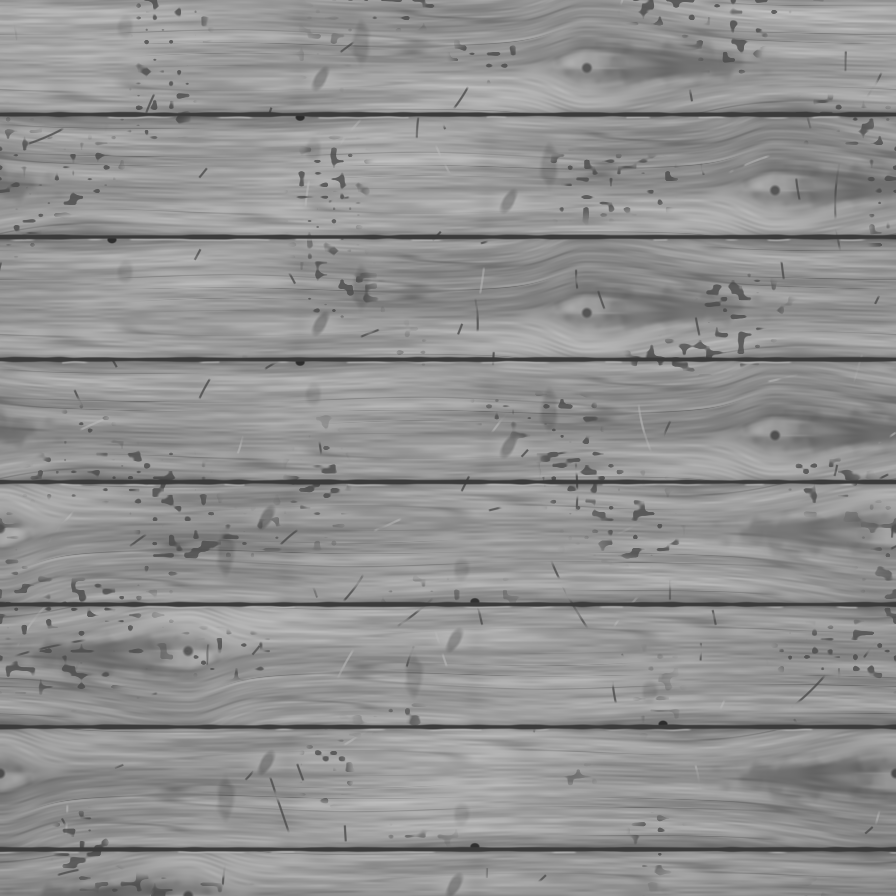
Reproduce this texture procedurally as a WebGL 1 fragment shader.

```glsl
precision highp float;
// Weathered grey timber boards, stacked horizontally with dark seams.
// One board grain (knot, eye, stains, nail) is shifted and turned per row;
// scratches, flecks and broad stains are then scattered over the whole wall.
uniform vec2 u_resolution;

#define PITCH 0.1367
#define FIRST_SEAM 0.052
#define SEAM_HALF 0.0023
#define WOOD_TONE 0.602
#define SEAM_TONE 0.23
#define MARK_TONE 0.29
#define CHIP_TONE 0.73
#define GRAIN_CONTRAST 1.0
#define KNOT_RADIUS 0.0062
#define SCRATCH_HALF 0.0009

float hash(vec2 p) {
  return fract(sin(dot(p, vec2(127.1, 311.7))) * 43758.5);
}

// Value noise that repeats after a whole number of cells in x.
float noise(vec2 p, float period) {
  vec2 i = floor(p), f = fract(p);
  f = f * f * (3.0 - 2.0 * f);
  float x0 = mod(i.x, period), x1 = mod(i.x + 1.0, period);
  float low = mix(hash(vec2(x0, i.y)), hash(vec2(x1, i.y)), f.x);
  float high = mix(hash(vec2(x0, i.y + 1.0)), hash(vec2(x1, i.y + 1.0)), f.x);
  return mix(low, high, f.y);
}

// Noise with a given number of cells across and up the canvas.
float streak(vec2 p, float across, float up) {
  return noise(p * vec2(across, up), across);
}

// Soft spot with a ragged rim.
float blotch(vec2 p, vec2 size) {
  float ragged = 0.7 * (streak(p + 3.0, 90.0, 90.0) - 0.5);
  return 1.0 - smoothstep(0.5, 1.2, length(p / size) + ragged);
}

// Randomly placed, slightly curved strokes, at most one per cell.
float scratches(vec2 uv, float cells, float reach, float density, float seed) {
  float px = 1.0 / u_resolution.y, cover = 0.0;
  for (int j = -1; j <= 1; j++) {
    for (int i = -1; i <= 1; i++) {
      vec2 id = floor(uv * cells) + vec2(float(i), float(j));
      vec2 rnd = vec2(hash(id + seed), hash(id + seed + 17.3));
      float shape = hash(id + seed + 41.9);
      float angle = 1.15 + (hash(id + seed + 63.1) - 0.5) * 2.0;
      vec2 dir = vec2(cos(angle), sin(angle));
      vec2 rel = uv - (id + rnd) / cells;
      float along = dot(rel, dir);
      float bend = (shape - 0.5) * 6.0 * along * along;
      float side = abs(dot(rel, vec2(-dir.y, dir.x)) + bend);
      float len = reach * (0.35 + 0.65 * shape);
      float ink = 1.0 - smoothstep(SCRATCH_HALF - 0.5 * px, SCRATCH_HALF + px, side);
      ink *= 1.0 - smoothstep(0.75 * len, len, abs(along));
      cover = max(cover, ink * step(hash(id + seed + 88.7), density));
    }
  }
  return cover * smoothstep(0.22, 0.6, streak(uv + seed, 80.0, 80.0));
}

// Tone of one board; q is measured from its knot column and centre line.
float boardTone(vec2 q) {
  vec2 k = q - vec2(0.0, -0.12 * PITCH);
  float eye = exp(-pow(k.x / (k.x < 0.0 ? 0.05 : 0.14), 2.0));
  float wave = 0.014 * (streak(q, 5.0, 18.0) - 0.5);
  float g = k.y + wave - 0.024 * eye * k.y / (abs(k.y) + 0.012);
  vec2 flow = vec2(q.x, g);

  // Bands, fibres and thin contour-like growth lines
  float grain = 0.14 * (streak(flow, 4.0, 65.0) - 0.5)
              + 0.10 * (streak(flow, 9.0, 190.0) - 0.5)
              + 0.09 * (streak(flow, 34.0, 420.0) - 0.5);
  float ridge = abs(streak(flow + 0.37, 3.0, 85.0) - 0.5);
  float line = (1.0 - smoothstep(0.0, 0.07, ridge)) * smoothstep(0.3, 0.75, streak(flow, 7.0, 40.0));
  float tone = WOOD_TONE + GRAIN_CONTRAST * (grain - 0.10 * line);

  // Shaded eye, pale collar, knot and older stains
  tone -= 0.07 * blotch(k - vec2(0.09, 0.006), vec2(0.11, 0.022));
  tone += 0.03 * blotch(k, vec2(0.035, 0.02));
  float px = 1.0 / u_resolution.y;
  tone = mix(tone, 0.33, 1.0 - smoothstep(KNOT_RADIUS - 0.003, KNOT_RADIUS + px, length(k)));
  vec2 stain = q - vec2(-0.297, -0.028);
  stain.x -= 0.4 * stain.y;
  tone -= 0.16 * blotch(stain, vec2(0.008, 0.012));
  tone -= 0.08 * blotch(q - vec2(-0.252, 0.012), vec2(0.011, 0.022));
  tone -= 0.06 * blotch(q - vec2(-0.515, 0.03), vec2(0.010, 0.012));
  tone -= 0.035 * exp(-pow((q.x + 0.32) / 0.012, 2.0)) * streak(q, 20.0, 30.0);

  // Nail at the edge
  float nail = length((q - vec2(-0.53, 0.5 * PITCH - 0.003)) * vec2(0.8, 1.0));
  return mix(tone, 0.2, 1.0 - smoothstep(0.003, 0.005, nail));
}

void main() {
  vec2 uv = gl_FragCoord.xy / u_resolution;
  float px = 1.0 / u_resolution.y;
  float rows = (uv.y - FIRST_SEAM) / PITCH;
  float row = floor(rows), local = fract(rows) - 0.5;

  // Upper boards share one direction, lower boards are turned half around
  float upper = step(2.5, row);
  float knotX = 0.655 * upper + 0.21 * mod(row, 2.0);
  vec2 q = vec2(uv.x - knotX, local * PITCH) * (2.0 * upper - 1.0);
  q.x = fract(q.x + 0.65) - 0.65;
  float tone = boardTone(q) + 0.09 * (streak(uv, 4.0, 13.0) - 0.5);

  // Scattered wear
  float flecks = smoothstep(0.74, 0.86, streak(uv, 110.0, 150.0)) * smoothstep(0.62, 0.8, streak(uv + 5.0, 11.0, 15.0));
  float dark = max(scratches(uv, 5.0, 0.055, 0.38, 3.0), scratches(uv, 17.0, 0.014, 0.22, 29.0));
  float pale = scratches(uv, 9.0, 0.03, 0.35, 57.0);
  tone = mix(tone, CHIP_TONE, 0.6 * pale);
  tone = mix(tone, MARK_TONE, 0.8 * max(dark, flecks));

  // Shaded board edges, pale chips below each seam, then the seam itself
  float edge = (0.5 - abs(local)) * PITCH + 0.0014 * (streak(uv, 60.0, 9.0) - 0.5);
  tone *= mix(0.84, 1.0, smoothstep(0.0, 0.011, edge));
  float chips = step(0.0, local) * smoothstep(0.6, 0.75, streak(vec2(uv.x, row), 38.0, 7.0));
  tone = mix(tone, CHIP_TONE, 0.7 * chips * (1.0 - smoothstep(0.003, 0.0055, edge)));
  tone = mix(SEAM_TONE, tone, smoothstep(SEAM_HALF - px, SEAM_HALF + px, edge));
  gl_FragColor = vec4(vec3(tone), 1.0);
}
```
